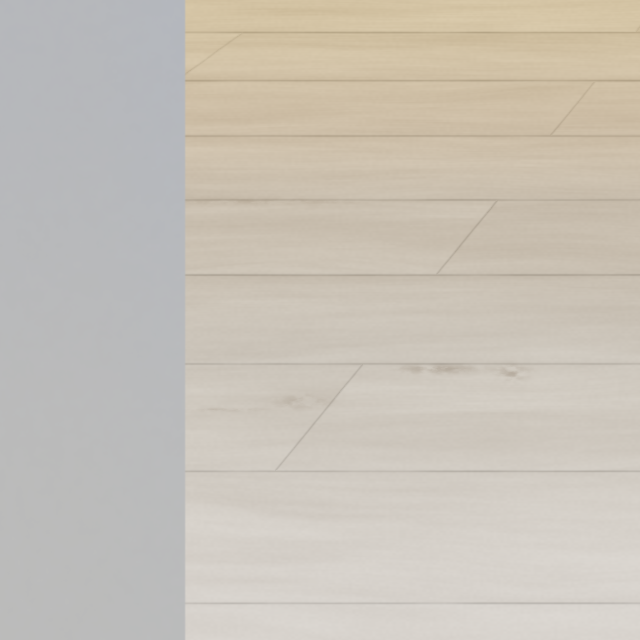
A WebGL 1 fragment shader for this texture:

```glsl
precision highp float;
uniform vec2 u_resolution;

// Layout, with y measured downward from the top edge
const float WALL_EDGE = 0.2893;
const vec2 VANISH = vec2(1.901, -1.0559);
const float ROW_OFFSET = 15.685;
const float ROW_SCALE = 17.358;
const float JOINT_ODD = -0.821;
const float JOINT_EVEN = -1.375;
const float SEAM_WIDTH = 0.0017;

// Surface strengths
const float SEAM_DARK = 0.085;
const float JOINT_DARK = 0.075;
const float GRAIN = 0.066;
const float FINE_GRAIN = 0.026;
const float SPECKLE = 0.011;

// Colours from far to near
const vec3 WALL_TOP = vec3(0.712, 0.719, 0.733);
const vec3 WALL_LOW = vec3(0.733, 0.733, 0.731);
const vec3 FLOOR_FAR = vec3(0.828, 0.764, 0.640);
const vec3 FLOOR_WARM = vec3(0.812, 0.752, 0.660);
const vec3 FLOOR_MID = vec3(0.792, 0.752, 0.692);
const vec3 FLOOR_PALE = vec3(0.804, 0.778, 0.738);
const vec3 FLOOR_NEAR = vec3(0.848, 0.830, 0.807);
const vec3 STAIN = vec3(0.85, 0.97, 1.08);

float hash(vec2 p) {
  vec3 q = fract(vec3(p.xyx) * 0.1031);
  q += dot(q, q.yzx + 33.33);
  return fract((q.x + q.y) * q.z);
}

float noise(vec2 p) {
  vec2 i = floor(p);
  vec2 f = fract(p);
  f = f * f * (3.0 - 2.0 * f);
  return mix(mix(hash(i), hash(i + vec2(1.0, 0.0)), f.x),
             mix(hash(i + vec2(0.0, 1.0)), hash(i + 1.0), f.x), f.y);
}

float fbm(vec2 p) {
  float sum = 0.0;
  float amp = 0.5;
  for (int i = 0; i < 4; i++) {
    sum += amp * noise(p);
    p = p * 2.03 + 17.3;
    amp *= 0.5;
  }
  return sum / 0.9375;
}

// Soft groove profile
float groove(float d) {
  float t = d / SEAM_WIDTH;
  return exp(-t * t);
}

float smudge(vec2 p, vec2 center, vec2 radius) {
  vec2 q = (p - center) / radius;
  return exp(-dot(q, q));
}

vec3 wallColor(vec2 p) {
  vec3 col = mix(WALL_TOP, WALL_LOW, smoothstep(0.0, 0.85, p.y));
  float edge = smoothstep(0.12, WALL_EDGE, p.x);
  col += edge * (1.0 - 0.6 * p.y) * vec3(-0.005, 0.0, 0.008);
  return col + 0.008 * (fbm(p * 65.0) - 0.5);
}

vec3 floorBase(float y) {
  vec3 col = mix(FLOOR_FAR, FLOOR_WARM, smoothstep(0.0, 0.21, y));
  col = mix(col, FLOOR_MID, smoothstep(0.17, 0.35, y));
  col = mix(col, FLOOR_PALE, smoothstep(0.34, 0.58, y));
  return mix(col, FLOOR_NEAR, smoothstep(0.56, 0.97, y));
}

vec3 floorColor(vec2 p) {
  // Perspective plank coordinates
  float depth = p.y - VANISH.y;
  float row = ROW_OFFSET - ROW_SCALE / depth;
  float plank = floor(row);
  float across = row - plank;
  float along = (p.x - VANISH.x) / depth;
  float joint = mix(JOINT_EVEN, JOINT_ODD, mod(plank, 2.0));
  float side = step(joint, along);
  vec2 seed = vec2(plank * 7.31 + side * 19.7, plank * 11.7 + side * 5.3) + 40.0;

  // Long wavy grain with a finer layer
  float warp = 0.22 * (noise(vec2(along * 5.0, across * 2.0) + seed) - 0.5);
  float broad = fbm(vec2(along * 3.5, (across + warp) * 5.0) + seed) - 0.5;
  float fine = fbm(vec2(along * 14.0, (across + warp) * 22.0) + seed) - 0.5;
  float speckle = noise(p * vec2(190.0, 260.0)) - 0.5;
  vec3 col = floorBase(p.y) + 0.008 * (hash(seed) - 0.5);
  col += (GRAIN * broad + FINE_GRAIN * fine) * STAIN + SPECKLE * speckle;

  // Knots and dark veins
  float mottled = smoothstep(0.2, 0.8, fbm(p * vec2(60.0, 130.0)));
  float knots = smudge(p, vec2(0.685, 0.577), vec2(0.065, 0.007));
  knots += smudge(p, vec2(0.802, 0.582), vec2(0.022, 0.012));
  knots += 0.75 * smudge(p, vec2(0.473, 0.628), vec2(0.038, 0.010));
  knots += 0.6 * smudge(p, vec2(0.345, 0.640), vec2(0.060, 0.003));
  knots += 0.4 * smudge(p, vec2(0.410, 0.315), vec2(0.180, 0.005));
  col -= 0.12 * knots * mottled * STAIN;

  // Row seams and slanted end joints
  float seamY = VANISH.y + ROW_SCALE / (ROW_OFFSET - floor(row + 0.5));
  float jointX = VANISH.x + joint * depth;
  float jointDist = (p.x - jointX) / sqrt(1.0 + joint * joint);
  float wear = 0.55 + 0.7 * noise(vec2(p.x * 16.0, floor(row + 0.5) * 3.7));
  float jointWear = mix(0.6, 1.0, smoothstep(0.08, 0.3, p.y));
  float gap = max(SEAM_DARK * wear * groove(p.y - seamY),
                  JOINT_DARK * jointWear * groove(jointDist));
  gap += 0.010 * exp(-abs(p.y - seamY) * 150.0);
  return col - gap;
}

void main() {
  vec2 p = gl_FragCoord.xy / u_resolution;
  p.y = 1.0 - p.y;
  float onFloor = smoothstep(WALL_EDGE - 0.002, WALL_EDGE + 0.002, p.x);
  vec3 col = mix(wallColor(p), floorColor(p), onFloor);
  gl_FragColor = vec4(clamp(col, 0.0, 1.0), 1.0);
}
```
